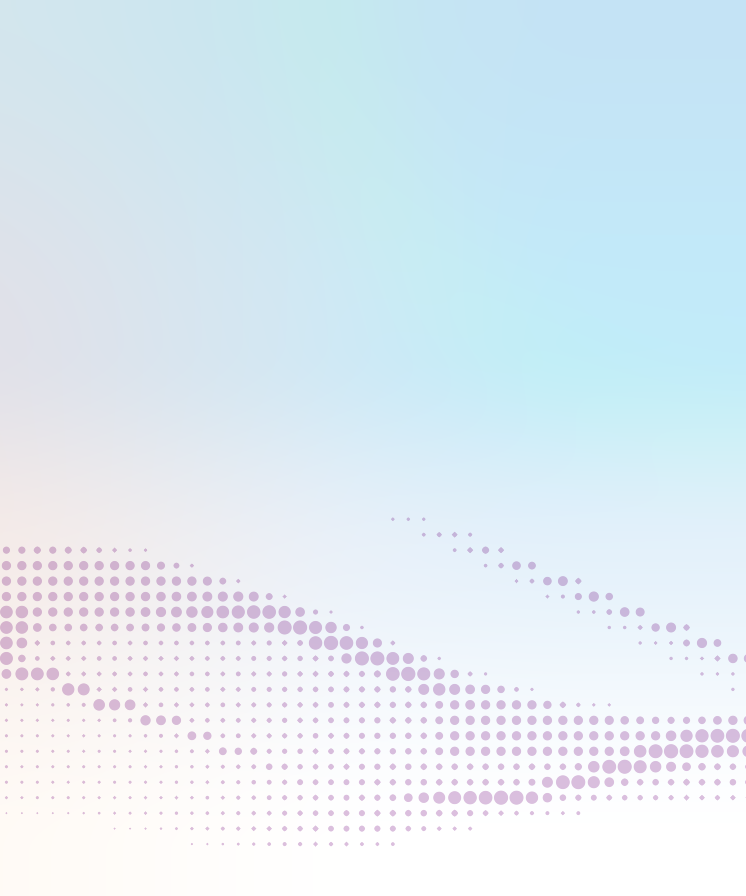
Give the GLSL for this background, as a Shadertoy shader.

```glsl
float hash(vec2 p) {
    return fract(sin(dot(p, vec2(127.1, 311.7))) * 4375.5);
}

float bell(float x) {
    return exp(-x * x);
}

// Vertical blend through four colours, top to bottom
vec3 ramp(float y, vec3 top, vec3 upper, vec3 lower, vec3 bottom) {
    vec3 c = mix(top, upper, smoothstep(0.0, 0.4, y));
    c = mix(c, lower, smoothstep(0.38, 0.62, y));
    return mix(c, bottom, smoothstep(0.55, 0.95, y));
}

vec3 sky(vec2 p) {
    float y = p.y / 1.2;
    vec3 left = ramp(y, vec3(0.83, 0.90, 0.93), vec3(0.885, 0.88, 0.91),
                        vec3(0.96, 0.917, 0.905), vec3(1.0, 0.98, 0.96));
    vec3 middle = ramp(y, vec3(0.775, 0.905, 0.945), vec3(0.815, 0.913, 0.96),
                          vec3(0.91, 0.94, 0.975), vec3(1.0));
    vec3 right = ramp(y, vec3(0.77, 0.89, 0.96), vec3(0.76, 0.92, 0.98),
                         vec3(0.885, 0.94, 0.98), vec3(1.0));
    vec3 c = mix(left, middle, smoothstep(-0.1, 0.55, p.x));
    c = mix(c, right, smoothstep(0.35, 0.8, p.x));
    // Faint teal arc around the upper right
    float arc = bell((distance(p, vec2(1.06, -0.05)) - 0.63) / 0.09);
    return c + vec3(-0.004, 0.012, -0.012) * arc;
}

// Dot radius of the broad wave; cell.x is the column, cell.y the row downward
float waveRadius(vec2 cell) {
    float i = cell.x, j = cell.y;
    float top = 11.0 * smoothstep(3.0, 43.0, i) - 0.6;
    float bottom = 16.5 + 3.1 * bell((i - 18.5) / 13.0);
    float crest = max(4.4, top + 1.9);
    float stream = 8.0 + (i - 2.0) / 2.6;

    // Fine dots, fading toward the lower left
    float r = mix(0.15, 0.21, smoothstep(12.0, 28.0, i));
    float fade = smoothstep(0.0, 2.0, j - stream) * (1.0 - smoothstep(8.0, 20.0, i));
    r = mix(r, 0.1, fade);

    // Upper band with a heavy lower crest
    float heavy = smoothstep(7.0, 17.0, i) * (1.0 - smoothstep(26.0, 31.0, i));
    float band = 0.3 + 0.16 * heavy * bell((j - crest) / 1.1);
    r = mix(r, band, 1.0 - smoothstep(0.4, 0.9, j - crest));
    r = max(r, 0.3 * smoothstep(25.0, 29.0, i) * (1.0 - smoothstep(13.2, 14.5, j)));

    // Left patch and the stream descending from it
    float patchFade = 1.0 - smoothstep(0.8, 4.0, i + max(j - 5.0, 0.0) * 0.6);
    r = max(r, 0.41 * patchFade * step(4.0, j) * step(j, 8.0));
    float streamSize = mix(0.42, 0.18, smoothstep(0.0, 22.0, i));
    r = max(r, streamSize * step(abs(j - stream), 0.52) * step(i, 26.0));

    // Taper at both borders
    r *= mix(0.35, 1.0, smoothstep(0.0, 1.0, j - top));
    r *= mix(0.6, 1.0, smoothstep(0.0, 1.2, bottom - j));

    // Swelling ridge that rises to the right
    float ridge = 16.2 - 4.0 * smoothstep(30.0, 48.0, i);
    float width = mix(0.8, 1.9, smoothstep(33.0, 46.0, i));
    r = max(r, 0.46 * smoothstep(20.0, 30.0, i) * bell((j - ridge) / width));

    return r * step(top - 0.1, j) * step(j, bottom + 0.1);
}

// Dot radius of the thin diagonal ribbon
float ribbonRadius(vec2 cell) {
    float d = cell.x - 31.0 - 2.35 * cell.y;
    float inside = step(-2.8 - 0.35 * cell.y, d) * step(d, 1.4);
    inside *= step(-2.0, cell.y) * step(cell.y, 10.0);
    float swell = min(0.22, 0.06 * (cell.y + 2.0)) * (1.0 - smoothstep(7.0, 9.0, cell.y));
    return inside * (0.11 + swell * bell(d * 0.75));
}

void mainImage(out vec4 fragColor, in vec2 fragCoord) {
    vec2 uv = fragCoord / iResolution.xy;
    vec2 p = vec2(uv.x, (1.0 - uv.y) * 1.2);
    vec3 color = sky(p);

    // Halftone grid
    float pitch = 0.02072;
    vec2 grid = p / pitch - vec2(0.415, 35.56);
    vec2 cell = floor(grid + 0.5);
    vec2 d = abs(grid - cell);
    float radius = max(waveRadius(cell), ribbonRadius(cell));

    // Small dots lean toward diamonds, large ones are round
    float pointed = (1.0 - smoothstep(0.14, 0.28, radius)) * hash(cell);
    float dist = mix(length(d), (d.x + d.y) * 0.85, pointed);
    float soft = 0.6 / (pitch * iResolution.x);
    float ink = step(0.01, radius) * (1.0 - smoothstep(-soft, soft, dist - radius));

    color *= mix(vec3(1.0), vec3(0.86, 0.75, 0.87), ink);
    fragColor = vec4(clamp(color, 0.0, 1.0), 1.0);
}
```
